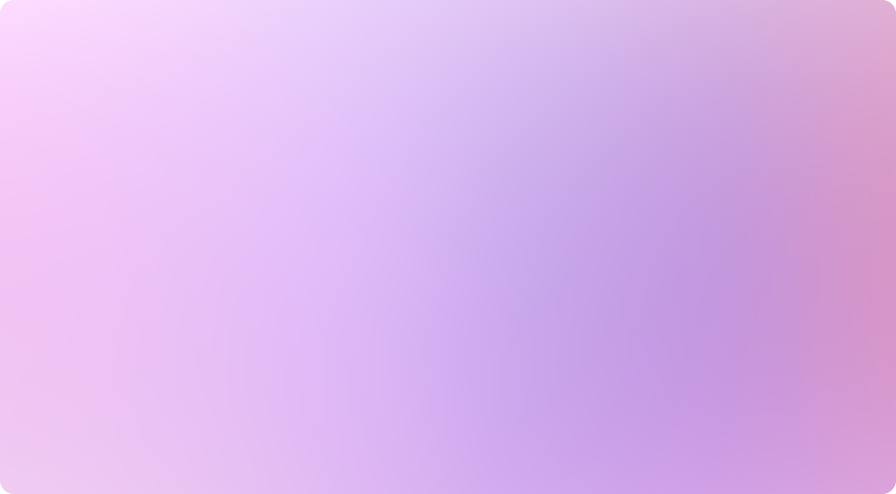
Give the GLSL for this background, as a Shadertoy shader.

```glsl
#define CORNER_RADIUS 0.028
#define PAGE_COLOR vec3(1.0)
#define LAST_STOP 5

// Smooth cubic curve through six evenly spaced colour stops
vec3 colorRamp(vec3 stops[6], float x) {
    float position = clamp(x, 0.0, 1.0) * float(LAST_STOP);
    int i = min(int(position), LAST_STOP - 1);
    float t = position - float(i);
    vec3 before = stops[max(i - 1, 0)];
    vec3 start = stops[i];
    vec3 end = stops[i + 1];
    vec3 after = stops[min(i + 2, LAST_STOP)];
    vec3 slopeIn = 0.5 * (end - before);
    vec3 slopeOut = 0.5 * (after - start);
    vec3 cubic = 2.0 * (start - end) + slopeIn + slopeOut;
    vec3 square = 3.0 * (end - start) - 2.0 * slopeIn - slopeOut;
    return ((cubic * t + square) * t + slopeIn) * t + start;
}

// Parabola through the bottom, middle and top colours
vec3 verticalBlend(vec3 bottom, vec3 middle, vec3 top, float y) {
    return bottom * (1.0 - y) * (1.0 - 2.0 * y)
         + middle * 4.0 * y * (1.0 - y)
         + top * y * (2.0 * y - 1.0);
}

float roundedBox(vec2 p, vec2 halfSize, float radius) {
    vec2 q = abs(p) - halfSize + radius;
    return length(max(q, 0.0)) + min(max(q.x, q.y), 0.0) - radius;
}

void mainImage(out vec4 fragColor, in vec2 fragCoord) {
    vec2 uv = fragCoord / iResolution.xy;

    // Pale pink to lilac to rose, left to right
    vec3 topStops[6] = vec3[6](
        vec3(0.99, 0.86, 1.00), vec3(0.96, 0.84, 0.99), vec3(0.91, 0.81, 0.98),
        vec3(0.87, 0.76, 0.95), vec3(0.85, 0.71, 0.89), vec3(0.88, 0.69, 0.84));
    vec3 middleStops[6] = vec3[6](
        vec3(0.95, 0.77, 0.96), vec3(0.92, 0.76, 0.97), vec3(0.87, 0.73, 0.97),
        vec3(0.79, 0.66, 0.92), vec3(0.77, 0.60, 0.87), vec3(0.84, 0.59, 0.78));
    vec3 bottomStops[6] = vec3[6](
        vec3(0.94, 0.80, 0.95), vec3(0.92, 0.77, 0.95), vec3(0.87, 0.72, 0.95),
        vec3(0.82, 0.66, 0.93), vec3(0.82, 0.63, 0.90), vec3(0.86, 0.64, 0.86));
    vec3 color = verticalBlend(colorRamp(bottomStops, uv.x),
                               colorRamp(middleStops, uv.x),
                               colorRamp(topStops, uv.x), uv.y);

    // Rounded card corners
    vec2 halfSize = 0.5 * iResolution.xy / iResolution.y;
    vec2 p = fragCoord / iResolution.y - halfSize;
    float pixel = 1.0 / iResolution.y;
    float edge = roundedBox(p, halfSize, CORNER_RADIUS);
    float outside = smoothstep(-0.5 * pixel, 0.5 * pixel, edge);
    fragColor = vec4(mix(color, PAGE_COLOR, outside), 1.0);
}
```
